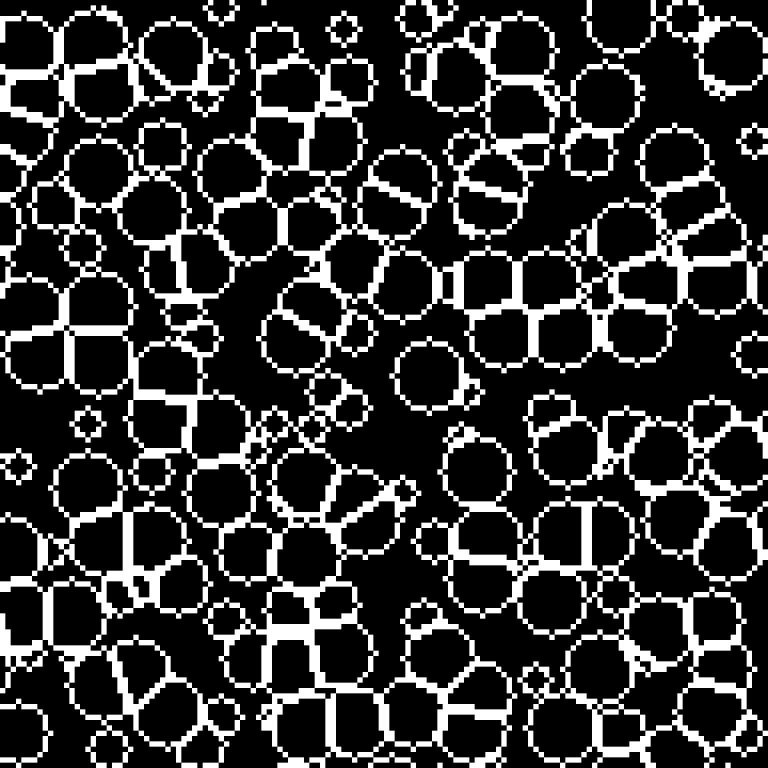
Give the GLSL for this pattern, as a WebGL 1 fragment shader.

```glsl
precision highp float;
uniform vec2 u_resolution;

const vec3 INK = vec3(0.0);
const vec3 OUTLINE = vec3(1.0);
const float BLOCKS = 144.0;       // mosaic blocks across the canvas
const float SPACING = 12.0;       // blocks between seed cells
const float JITTER = 0.85;        // share of a cell a seed may roam
const float BIG_RADIUS = 7.0;
const float SMALL_RADIUS = 3.0;
const float BIG_SHARE = 0.62;     // main discs of full size
const float MAIN_DENSITY = 0.95;  // cells holding a main disc
const float FILL_DENSITY = 0.42;  // cells holding a small gap filler

vec4 hash4(vec2 p) {
  vec4 q = fract(p.xyxy * vec4(0.1031, 0.1030, 0.0973, 0.1099));
  q += dot(q, q.wzxy + 33.33);
  return fract((q.xxyz + q.yzzw) * q.zywx);
}

// Radius in whole blocks; zero means the cell is empty.
float discRadius(float layer, vec2 rnd) {
  if (layer > 0.5) {
    return rnd.x < FILL_DENSITY ? SMALL_RADIUS + floor(rnd.y * 2.0) : 0.0;
  }
  if (rnd.x > MAIN_DENSITY) return 0.0;
  if (rnd.y < BIG_SHARE) return BIG_RADIUS;
  float t = (rnd.y - BIG_SHARE) / (1.0 - BIG_SHARE);
  return SMALL_RADIUS + floor(t * (BIG_RADIUS - SMALL_RADIUS));
}

// 1 where a block's disc differs from that of a side neighbour.
float outline(vec2 block) {
  vec2 home = floor(block / SPACING);
  float bestHere = 0.5;
  float idHere = 0.0;
  vec4 bestSide = vec4(0.5);
  vec4 idSide = vec4(0.0);

  for (int j = -1; j <= 1; j++) {
    for (int i = -1; i <= 1; i++) {
      for (int k = 0; k < 2; k++) {
        float layer = float(k);
        vec2 cell = home + vec2(float(i), float(j));
        vec4 rnd = hash4(cell + vec2(17.0, 43.0) + layer * 71.0);
        float radius = discRadius(layer, rnd.zw);
        if (radius > 0.0) {
          vec2 roam = 0.5 + (rnd.xy - 0.5) * JITTER;
          vec2 d = block - floor((cell + roam) * SPACING);
          float id = 1.0 + float(i + 1) + 3.0 * float(j + 1) + 9.0 * layer;

          // Power distance splits overlapping discs along straight chords.
          float power = dot(d, d) - radius * radius;
          vec4 shift = 2.0 * vec4(d.x, -d.x, d.y, -d.y) + 1.0;
          vec4 powerSide = power + shift;

          if (power < bestHere) {
            bestHere = power;
            idHere = id;
          }
          vec4 closer = vec4(lessThan(powerSide, bestSide));
          bestSide = mix(bestSide, powerSide, closer);
          idSide = mix(idSide, vec4(id), closer);
        }
      }
    }
  }
  bool differs = any(greaterThan(abs(idSide - idHere), vec4(0.5)));
  return idHere > 0.5 && differs ? 1.0 : 0.0;
}

void main() {
  float blockPixels = min(u_resolution.x, u_resolution.y) / BLOCKS;
  vec2 p = gl_FragCoord.xy / blockPixels - 0.5;
  vec2 base = floor(p);

  // Blend neighbouring blocks only across a one-pixel seam.
  vec2 seam = clamp((fract(p) - 0.5) * blockPixels + 0.5, 0.0, 1.0);
  float low = mix(outline(base), outline(base + vec2(1.0, 0.0)), seam.x);
  float high = mix(outline(base + vec2(0.0, 1.0)), outline(base + 1.0), seam.x);
  gl_FragColor = vec4(mix(INK, OUTLINE, mix(low, high, seam.y)), 1.0);
}
```
